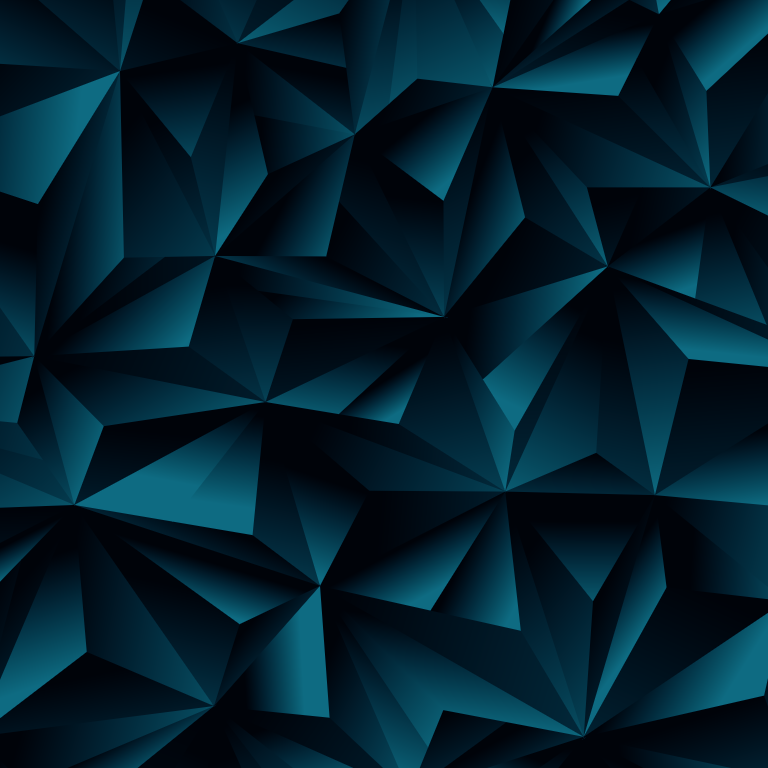
Write a Shadertoy shader that draws this background.

```glsl
// Dark teal low-poly relief: jittered triangles raised to off-centre peaks, each facet with its own gradient.

const float CELLS = 4.1;          // mesh cells across the canvas
const float TILT = -0.45;         // mesh rotation, radians
const float HUB_JITTER = 0.24;    // displacement of mesh corners
const float PEAK_BIAS = 0.6;      // pull of peaks along the fall line
const float SPLIT_CHANCE = 0.14;  // share of facets cut into two slivers
const float SWING = 1.05;         // gradient turn away from the fall line, radians
const float SHADED_GAIN = 0.24;   // brightness of facets below a peak
const float LIT_GAIN = 1.2;       // brightness of facets above a peak
const float FALLOFF = 1.12;       // gradient curve
const float MID_BLUE = 0.13;      // extra blue in the darker midtones
const vec2 FALL_LINE = vec2(0.55, -0.835);
const vec3 SHADOW = vec3(0.0, 0.012, 0.037);
const vec3 TEAL = vec3(0.055, 0.42, 0.51);

float hash1(vec2 p) {
    vec3 q = fract(vec3(p.xyx) * 0.1031);
    q += dot(q, q.yzx + 33.33);
    return fract((q.x + q.y) * q.z);
}

vec2 hash2(vec2 p) {
    return vec2(hash1(p + 17.3), hash1(p + 61.7));
}

mat2 rotation(float angle) {
    float c = cos(angle), s = sin(angle);
    return mat2(c, s, -s, c);
}

vec2 hub(vec2 id) {
    return id + HUB_JITTER * (2.0 * hash2(id) - 1.0);
}

vec2 cellCorner(vec2 id, int k) {
    k = k % 4;
    return hub(id + vec2(k == 1 || k == 2 ? 1.0 : 0.0, k >= 2 ? 1.0 : 0.0));
}

// Signed distance to the line a-b, positive on its left.
float leftOf(vec2 p, vec2 a, vec2 b) {
    vec2 e = normalize(b - a);
    return e.x * (p.y - a.y) - e.y * (p.x - a.x);
}

// Adds (shade * coverage, coverage) of one counterclockwise triangle.
void addFacet(inout vec2 sum, vec2 p, vec2 a, vec2 b, vec2 c,
              vec2 seed, vec2 fall, float gain, float pixel) {
    float inside = min(leftOf(p, a, b), min(leftOf(p, b, c), leftOf(p, c, a)));
    float cover = clamp(inside / pixel + 0.5, 0.0, 1.0);
    if (cover <= 0.0) return;

    vec2 dir = rotation(SWING * (2.0 * hash1(seed + 3.1) - 1.0)) * fall;
    vec3 h = vec3(dot(a, dir), dot(b, dir), dot(c, dir));
    float low = min(h.x, min(h.y, h.z));
    float high = max(h.x, max(h.y, h.z));
    float start = mix(0.04, 0.36, hash1(seed + 8.9));
    float along = (dot(p, dir) - low) / (high - low);
    float ramp = pow(clamp((along - start) / (1.0 - start), 0.0, 1.0), FALLOFF);
    float shade = ramp * gain * mix(0.55, 1.3, hash1(seed + 14.2));
    sum += vec2(min(shade, 1.0), 1.0) * cover;
}

// Three facets from the sides of a triangle up to its peak.
void addPyramid(inout vec2 sum, vec2 p, vec2 v[3], vec2 seed, vec2 fall, float pixel) {
    vec2 middle = (v[0] + v[1] + v[2]) / 3.0;
    vec3 weight;
    for (int k = 0; k < 3; k++)
        weight[k] = 0.25 + hash1(seed + 40.5 + 5.3 * float(k))
                  + PEAK_BIAS * max(dot(v[k] - middle, fall), 0.0);
    weight /= weight.x + weight.y + weight.z;
    vec2 peak = v[0] * weight.x + v[1] * weight.y + v[2] * weight.z;

    for (int k = 0; k < 3; k++) {
        vec2 a = v[k], b = v[(k + 1) % 3];
        vec2 id = seed + vec2(1.3, 2.7) * float(k);
        vec2 side = normalize(vec2(b.y - a.y, a.x - b.x));
        float gain = mix(SHADED_GAIN, LIT_GAIN, 0.5 - 0.5 * dot(side, fall));
        if (hash1(id + 25.6) < SPLIT_CHANCE) {
            vec2 cut = mix(b, peak, 0.55);
            addFacet(sum, p, a, b, cut, id, fall, gain, pixel);
            addFacet(sum, p, a, cut, peak, id + 0.37, fall, gain, pixel);
        } else {
            addFacet(sum, p, a, b, peak, id, fall, gain, pixel);
        }
    }
}

void mainImage(out vec4 fragColor, in vec2 fragCoord) {
    mat2 turn = rotation(TILT);
    vec2 p = turn * (fragCoord / iResolution.y * CELLS) + 20.0;
    vec2 fall = turn * FALL_LINE;
    float pixel = CELLS / iResolution.y;
    vec2 sum = vec2(0.0);

    // Each cell is cut along its shorter diagonal into two pyramids.
    for (int j = -1; j <= 1; j++)
    for (int i = -1; i <= 1; i++) {
        vec2 id = floor(p) + vec2(i, j);
        vec2 q[4];
        for (int k = 0; k < 4; k++) q[k] = cellCorner(id, k);
        int first = distance(q[0], q[2]) < distance(q[1], q[3]) ? 0 : 1;
        for (int t = first; t < 4; t += 2) {
            vec2 v[3] = vec2[3](q[t], q[(t + 1) % 4], q[(t + 2) % 4]);
            addPyramid(sum, p, v, id * 4.0 + 7.1 * float(t), fall, pixel);
        }
    }

    float shade = sum.x / max(sum.y, 0.001);
    vec3 color = mix(SHADOW, TEAL, shade);
    color.r = TEAL.r * shade * shade;  // red only appears in the highlights
    color.b += MID_BLUE * shade * (1.0 - shade) * (1.0 - shade);
    fragColor = vec4(color, 1.0);
}
```
